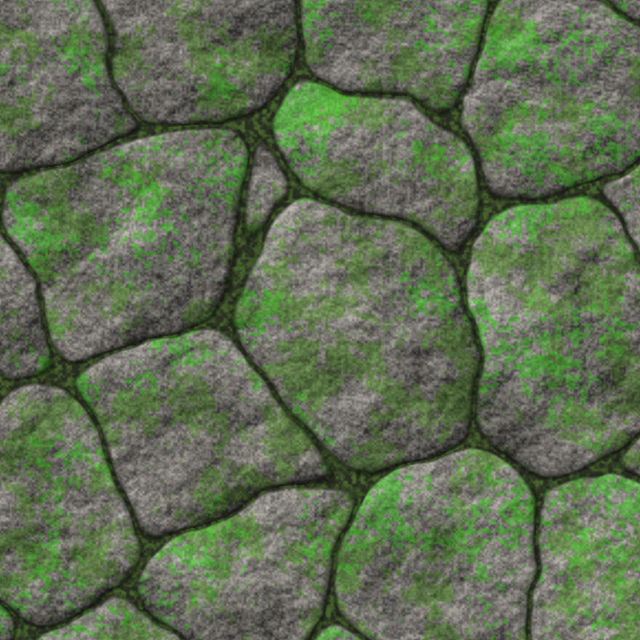
Reproduce this texture procedurally as a Shadertoy shader.

```glsl
// Mossy cobbles: a weighted Voronoi diagram with smooth-min rounded corners
// forms the stones; layered value noise adds relief, grain and two mosses.
// Light falls from the upper left, and dark mossy soil fills the joints.

#define STONES 3.6            // stone sites across the canvas
#define JITTER 0.86           // scatter of the sites
#define ROUNDING 20.0         // higher gives sharper corners
#define JOINT 0.013           // half width of the joints, in site units
#define RELIEF 1.05           // strength of the rock bumps
#define GRAIN 0.28            // strength of the fine speckle
#define MOSS_LEVEL 0.50       // lower spreads more olive moss
#define LICHEN_LEVEL 0.645    // lower spreads more vivid moss
#define ROCK vec3(1.02, 0.995, 0.955)
#define OLIVE vec3(0.30, 0.47, 0.18)
#define VIVID vec3(0.27, 0.67, 0.18)
#define LIGHT vec2(-0.47, 0.88)

float hash(vec2 p) {
    return fract(sin(dot(p, vec2(127.1, 311.7))) * 43758.5453);
}

float noise(vec2 p) {
    vec2 i = floor(p), f = fract(p);
    f = f * f * (3.0 - 2.0 * f);
    return mix(mix(hash(i), hash(i + vec2(1, 0)), f.x),
               mix(hash(i + vec2(0, 1)), hash(i + vec2(1, 1)), f.x), f.y);
}

// Each octave is turned so that the lattice does not show
float fbm(vec2 p) {
    float sum = 0.0, amp = 0.52;
    p = mat2(0.8, 0.6, -0.6, 0.8) * p;
    for (int i = 0; i < 5; i++) {
        sum += amp * noise(p);
        p = mat2(1.6, 1.2, -1.2, 1.6) * p + 7.3;
        amp *= 0.5;
    }
    return sum;
}

// Bumps with sharp creases between them
float rockHeight(vec2 p) {
    return fbm(p) + 0.5 * abs(2.0 * fbm(p * 0.8 + 31.0) - 1.0);
}

// Site position in xy, site weight in z
vec3 stoneSite(vec2 id) {
    vec2 jitter = vec2(hash(id + 3.7), hash(id + 19.1)) - 0.5;
    float size = hash(id + 47.3);
    float weight = size < 0.32 ? 0.0 : 0.26 + 0.14 * size;
    vec2 stagger = vec2(0.5 * mod(id.y, 2.0), 0.0);
    return vec3(id + 0.5 + stagger + JITTER * jitter, weight);
}

// Finds the owning site and outward edge normal; returns distance to the edge
float stoneEdge(vec2 p, out vec2 site, out vec2 normal) {
    vec2 cell = floor(p);
    vec3 own = vec3(0.0);
    float best = 1e5;
    for (int y = -2; y <= 2; y++)
    for (int x = -2; x <= 2; x++) {
        vec3 s = stoneSite(cell + vec2(x, y));
        float power = dot(p - s.xy, p - s.xy) - s.z;
        if (power < best) { best = power; own = s; }
    }
    float sum = 1e-9;
    normal = vec2(0.0);
    for (int y = -2; y <= 2; y++)
    for (int x = -2; x <= 2; x++) {
        vec3 s = stoneSite(cell + vec2(x, y));
        vec2 toward = s.xy - own.xy;
        float span = length(toward);
        if (span < 0.001) continue;
        float power = dot(p - s.xy, p - s.xy) - s.z;
        float w = exp(-ROUNDING * (power - best) / (2.0 * span));
        sum += w;
        normal += w * toward / span;
    }
    site = own.xy;
    normal /= sum;
    return -log(sum) / ROUNDING;
}

void mainImage(out vec4 fragColor, in vec2 fragCoord) {
    vec2 uv = fragCoord / iResolution.y;

    // Stone layout with gently uneven outlines
    vec2 p = uv * STONES + vec2(5.0, 8.0);
    p += 0.13 * (vec2(noise(p * 2.6), noise(p * 2.6 + 40.0)) - 0.5);
    p += 0.025 * (vec2(noise(p * 11.0), noise(p * 11.0 + 60.0)) - 0.5);
    vec2 site, normal;
    float inside = stoneEdge(p, site, normal) - JOINT;
    float facing = dot(normal, LIGHT);
    float tilt = dot(p - site, LIGHT);

    // Rock shading: dome, rim, bumps, stains and grain
    vec2 q = uv + 9.0 * hash(floor(site * 50.0));
    float bump = rockHeight(q * 17.0) - rockHeight((q + 0.006 * LIGHT) * 17.0);
    float grain = 0.6 * noise(uv * 290.0) + 0.4 * noise(uv * 170.0 + 9.0) - 0.5;
    float rim = exp(-max(inside, 0.0) / 0.05);
    float shade = 0.425 + 0.08 * tilt + 0.09 * rim * facing;
    shade += RELIEF * bump + 0.33 * (fbm(q * 12.0 + 13.0) - 0.5);
    shade += GRAIN * grain;
    shade = clamp(shade, 0.17, 0.72);
    vec3 color = ROCK * shade;

    // Thin olive patches, then finely speckled vivid moss on the lit shoulders
    float fine = fbm(uv * 85.0) - 0.5;
    float olive = fbm(q * 17.0 + 23.0) + 0.6 * fine;
    float oliveCover = 0.64 * smoothstep(MOSS_LEVEL, MOSS_LEVEL + 0.16, olive);
    color = mix(color, OLIVE * (0.45 + 1.3 * shade), oliveCover);
    float speck = fbm(uv * 120.0 + 17.0) - 0.5;
    float vivid = fbm(q * 10.0 + 57.0) + 0.14 * tilt + 0.95 * speck;
    float vividCover = 0.66 * smoothstep(LICHEN_LEVEL, LICHEN_LEVEL + 0.12, vivid);
    color = mix(color, VIVID * (0.48 + 1.05 * shade), vividCover);
    color *= mix(0.62, 1.0, smoothstep(-0.01, 0.03 - 0.015 * facing, inside));

    // Joints: mossy soil, darkened beside the stones and in their shadow
    float tuft = noise(uv * 150.0) * 0.6 + noise(uv * 260.0 + 5.0) * 0.4;
    vec3 soil = mix(vec3(0.16, 0.18, 0.13), vec3(0.28, 0.39, 0.18), smoothstep(0.25, 0.8, tuft));
    float shadow = smoothstep(0.03, 0.0, -inside) * (0.38 - 0.22 * facing);
    soil *= 1.0 - shadow;
    color = mix(soil, color, smoothstep(-0.012, 0.012, inside));

    fragColor = vec4(clamp(color, 0.0, 1.0), 1.0);
}
```
